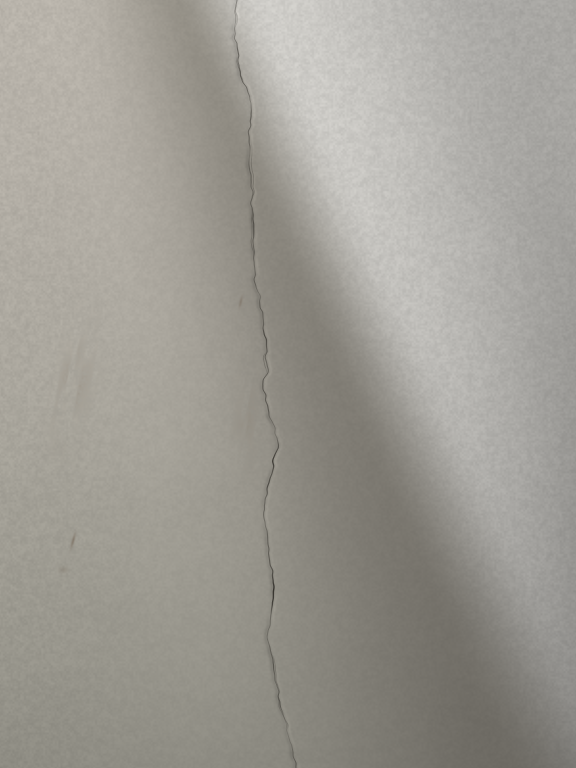
Give the GLSL for this texture, as a Shadertoy shader.

```glsl
// Cracked plaster wall crossed by a soft diagonal shadow.

// Shadow boundary, as fractions of the canvas
const float EDGE_FOOT = 0.950;
const float EDGE_LEAN = -0.572;
const float CORE_OFFSET = 0.05;

// Tints multiply a scalar brightness
const vec3 WARM_TINT = vec3(1.0, 0.973, 0.925);
const vec3 OLIVE_TINT = vec3(1.0, 0.986, 0.922);
const vec3 SHADE_TINT = vec3(1.0, 0.972, 0.908);
const vec3 COOL_TINT = vec3(1.0, 0.992, 0.970);

// Surface and crack
const float GRAIN_STRENGTH = 0.100;
const float MOTTLE_STRENGTH = 0.012;
const float CRACK_JITTER = 0.0042;
const float CRACK_WIDTH = 0.0021;
const vec3 CRACK_COLOR = vec3(0.20, 0.19, 0.17);
const vec3 SCUFF_COLOR = vec3(0.43, 0.37, 0.31);

// Horizontal bends of the crack at even heights, top to bottom
const int BENDS = 25;
const float CRACK_X[BENDS] = float[BENDS](
    0.411, 0.408, 0.413, 0.432, 0.434, 0.434, 0.436, 0.441, 0.441,
    0.445, 0.457, 0.462, 0.457, 0.470, 0.482, 0.468, 0.458, 0.464,
    0.472, 0.473, 0.467, 0.476, 0.485, 0.503, 0.514);

float hash(vec2 p) {
    vec3 q = fract(vec3(p.xyx) * 0.1031);
    q += dot(q, q.yzx + 33.33);
    return fract((q.x + q.y) * q.z);
}

float noise(vec2 p) {
    vec2 cell = floor(p), f = fract(p);
    f = f * f * (3.0 - 2.0 * f);
    return mix(mix(hash(cell), hash(cell + vec2(1, 0)), f.x),
               mix(hash(cell + vec2(0, 1)), hash(cell + vec2(1, 1)), f.x), f.y);
}

// Fine stipple built from two rotated layers so no axis dominates
float stipple(vec2 p) {
    vec2 turned = mat2(0.8, 0.6, -0.6, 0.8) * p;
    return 0.45 * noise(turned * 140.0) + 0.55 * noise(p * 300.0 + 17.0) - 0.5;
}

float bump(float x, float center, float width) {
    float t = (x - center) / width;
    return exp(-t * t);
}

float crackCenter(float y) {
    float t = clamp(1.0 - y, 0.0, 0.9999) * float(BENDS - 1);
    int i = int(t);
    float x = mix(CRACK_X[i], CRACK_X[i + 1], fract(t));
    float jitter = 0.6 * noise(vec2(y * 52.0, 3.0)) + 0.4 * noise(vec2(y * 140.0, 8.0));
    return x + (jitter - 0.5) * 2.0 * CRACK_JITTER + 0.007 * bump(y, 0.517, 0.010);
}

// Antialiased coverage of a thin stroke at signed distance d
float hairline(float d, float halfWidth, float pixel) {
    float inside = clamp((halfWidth - abs(d)) / pixel + 0.5, 0.0, 1.0);
    return inside * min(1.0, 2.0 * halfWidth / pixel);
}

// Soft slanted streak; size holds its half width and half height
float streak(vec2 uv, vec2 center, vec2 size, float slant) {
    vec2 d = uv - center;
    d.x -= slant * d.y;
    d /= size;
    return exp(-dot(d, d));
}

// Brightness on both sides of the shadow edge; lit returns the bright side
vec3 wallLight(vec2 uv, out float lit) {
    float y = uv.y;
    float d = uv.x - (EDGE_FOOT + EDGE_LEAN * y);

    float leftTone = 0.555 + 0.27 * y - 0.10 * y * y;
    float coreTone = 0.425 + 0.155 * y;
    float rightTone = 0.510 + 0.58 * y - 0.28 * y * y;
    rightTone -= 0.150 * smoothstep(0.07, mix(0.32, 0.52, y), d);

    float reach = mix(0.64, 0.29, y);
    float shade = smoothstep(-reach, -CORE_OFFSET, d);
    shade *= mix(0.5, 1.0, shade);
    lit = smoothstep(-0.080, mix(0.135, 0.080, y), d);
    vec3 leftTint = mix(OLIVE_TINT, WARM_TINT, smoothstep(0.0, 0.9, y));
    vec3 shaded = mix(leftTone * leftTint, coreTone * SHADE_TINT, shade);
    return mix(shaded, rightTone * COOL_TINT, lit);
}

void mainImage(out vec4 fragColor, in vec2 fragCoord) {
    vec2 uv = fragCoord / iResolution.xy;
    vec2 p = fragCoord / iResolution.x;
    float pixel = 1.0 / iResolution.x;
    float lit;
    vec3 color = wallLight(uv, lit);

    // Plaster stipple, strongest in raking light, plus broad mottling
    float rake = 0.55 + 0.45 * max(lit, smoothstep(0.35, 0.0, uv.x));
    float mottle = noise(p * 11.0) + 0.5 * noise(p * 40.0) - 0.75;
    float grain = stipple(p);
    color *= 1.0 + GRAIN_STRENGTH * rake * grain + MOTTLE_STRENGTH * mottle;

    // Brushed smears, broken up by the grain, and small nicks
    float bristles = smoothstep(0.3, 0.9, noise(vec2((p.x - 0.2 * p.y) * 140.0, p.y * 22.0)));
    bristles *= clamp(0.8 + 2.0 * grain, 0.0, 1.4);
    float smear = 0.20 * streak(uv, vec2(0.128, 0.50), vec2(0.030, 0.070), 0.22);
    smear += 0.15 * streak(uv, vec2(0.425, 0.455), vec2(0.018, 0.055), 0.05);
    float nick = 0.38 * streak(uv, vec2(0.418, 0.607), vec2(0.0025, 0.007), 0.3);
    nick += 0.52 * streak(uv, vec2(0.127, 0.296), vec2(0.0025, 0.009), 0.35);
    nick += 0.20 * streak(uv, vec2(0.110, 0.258), vec2(0.008, 0.004), 0.0);
    color = mix(color, SCUFF_COLOR, clamp(smear * bristles + nick, 0.0, 1.0));

    // Lips of the crack: patchy light on the right, shade on the left
    float dx = uv.x - crackCenter(uv.y);
    float flank = noise(vec2(uv.y * 55.0, 11.0));
    color *= 1.0 + 0.075 * flank * bump(dx, 0.005, 0.0025);
    color *= 1.0 - 0.120 * (1.0 - flank) * bump(dx, -0.003, 0.0035);

    // Hairline: faint for most of its length, open in three stretches
    float gap = bump(uv.y, 0.555, 0.018) + bump(uv.y, 0.385, 0.040) + bump(uv.y, 0.225, 0.035);
    float depth = 0.20 + 0.42 * noise(vec2(uv.y * 60.0, 5.0)) + 0.36 * min(gap, 1.0);
    float halfWidth = 0.5 * CRACK_WIDTH * (0.7 + 0.5 * depth);
    color = mix(color, CRACK_COLOR, hairline(dx, halfWidth, pixel) * depth);

    // Second, broken strand that wanders beside the first
    float wander = 0.009 * (noise(vec2(uv.y * 38.0, 21.0)) - 0.5);
    float broken = smoothstep(0.50, 0.75, noise(vec2(uv.y * 32.0, 29.0)));
    color = mix(color, CRACK_COLOR, 0.30 * broken * hairline(dx - wander, 0.0008, pixel));

    fragColor = vec4(clamp(color, 0.0, 1.0), 1.0);
}
```
